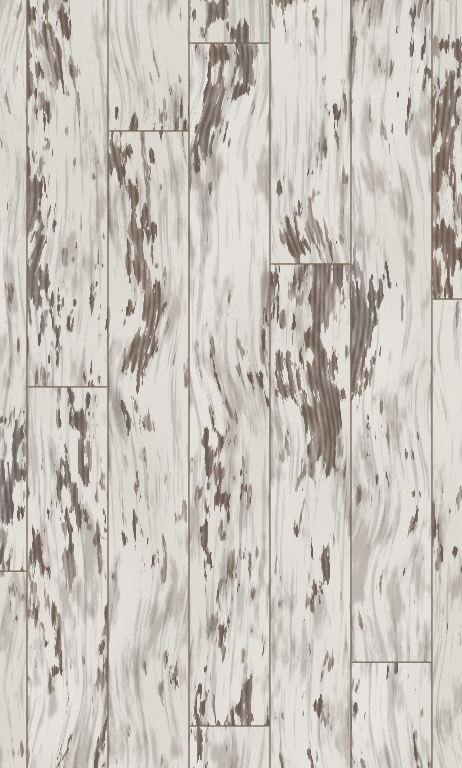
Give the GLSL for this texture, as a Shadertoy shader.

```glsl
// Height of the butt joint in each plank column, in canvas widths
const float jointHeight[7] = float[7](0.426, 0.825, 1.379, 0.091, 1.091, 0.229, 1.015);

float hash(vec2 p) {
    return fract(sin(dot(p, vec2(127.1, 311.7))) * 43758.5453);
}

float noise(vec2 p) {
    vec2 i = floor(p), f = fract(p);
    f = f * f * (3.0 - 2.0 * f);
    return mix(mix(hash(i), hash(i + vec2(1, 0)), f.x),
               mix(hash(i + vec2(0, 1)), hash(i + vec2(1, 1)), f.x), f.y);
}

float fbm(vec2 p) {
    float sum = 0.0, amp = 0.533;
    for (int i = 0; i < 4; i++) {
        sum += amp * noise(p);
        p = p * 2.03 + 17.3;
        amp *= 0.5;
    }
    return sum;
}

void mainImage(out vec4 fragColor, in vec2 fragCoord) {
    vec2 p = fragCoord / iResolution.x;
    float pixel = 1.0 / iResolution.x;

    // Plank layout: staggered columns of long boards
    vec2 plank = vec2(0.1753, 1.478);
    float column = floor((p.x - 0.0584) / plank.x) + 1.0;
    float joint = jointHeight[clamp(int(column), 0, 6)];
    vec2 cell = (p - vec2(0.0584, joint)) / plank;
    vec2 id = floor(cell);
    vec2 local = fract(cell) * plank;
    vec2 edge = min(local, plank - local);

    // Each board gets its own piece of wood, bent slightly along its length
    vec2 q = local + 20.0 * vec2(hash(id + 3.1), hash(id + 8.7));
    q.x += 0.05 * (noise(q * vec2(4.0, 5.0)) - 0.5);

    // Whitewash with soft grey streaks and hairline grain
    float fine = fbm(q * vec2(110.0, 24.0));
    float wash = fbm(q * vec2(30.0, 8.0));
    float hair = fbm(q * vec2(150.0, 7.0));
    vec3 color = mix(vec3(0.91, 0.895, 0.875), vec3(0.85, 0.835, 0.81), noise(q * vec2(9.0, 4.0)));
    color = mix(color, vec3(0.62, 0.59, 0.56), 0.55 * smoothstep(0.5, 0.8, wash + 0.5 * (fine - 0.5)));
    color -= 0.12 * smoothstep(0.52, 0.75, hair);

    // Bare wood: ribbed grain between pale and dark brown
    float rib = 0.5 + 0.5 * sin(6.2832 * (85.0 * q.x + 2.0 * noise(q * vec2(12.0, 5.0))));
    float grain = clamp(0.55 * rib + 1.6 * (fine - 0.5) + 0.25, 0.0, 1.0);
    vec3 wood = mix(vec3(0.65, 0.59, 0.545), vec3(0.42, 0.345, 0.305), grain);
    wood = mix(wood, vec3(dot(wood, vec3(0.34))), 0.6 * noise(q * vec2(7.0, 3.0) + 41.0));

    // Large ragged worn patches, and small flakes gathered around them
    float patches = fbm(q * vec2(13.0, 3.6));
    float worn = smoothstep(0.65, 0.69, patches + 0.5 * (fine - 0.5));
    float flakes = smoothstep(0.67, 0.75, fbm(q * vec2(72.0, 15.0) + 9.0) + 0.5 * (patches - 0.5));
    color = mix(color, wood, max(0.95 * worn, 0.75 * flakes));

    // Chipped paint along the board edges
    float chips = smoothstep(0.58, 0.7, fbm(vec2(q.x * 60.0, q.y * 9.0) + 5.0));
    color = mix(color, wood, 0.6 * chips * (1.0 - smoothstep(0.0, 0.012, edge.x)));

    // Seams between boards
    float seam = clamp((0.0017 - min(edge.x, edge.y)) / pixel + 0.5, 0.0, 1.0);
    color = mix(color, vec3(0.48, 0.41, 0.35), 0.85 * seam);

    fragColor = vec4(color, 1.0);
}
```
